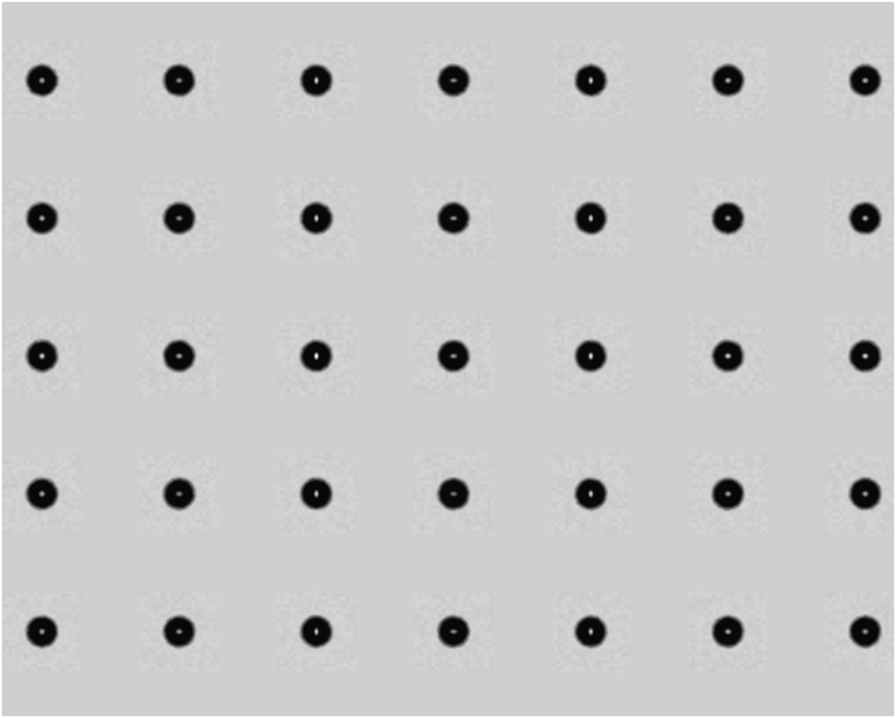
Write a WebGL 1 fragment shader that draws this pattern.

```glsl
precision highp float;
// Grid of soft black rings with pale centres on light grey, seven across and five down.

uniform vec2 u_resolution;

const float TAU = 6.2831853;

// All lengths are fractions of the canvas height.
const vec2 PITCH = vec2(0.1911, 0.1919);
const vec2 FIRST_CENTRE = vec2(0.0585, 0.1203);
const float RING_RADIUS = 0.0212;
const float RING_BLUR = 0.0047;
const float HOLE_RADIUS = 0.0052;
const float HALO_SIZE = 0.061;
const float GRAIN_SIZE = 0.0049;
const float BORDER_WIDTH = 0.00244;

const vec3 PAPER = vec3(0.812);
const vec3 INK = vec3(0.03);
const vec3 WHITE = vec3(1.0);

float hash(vec2 p) {
  return fract(sin(dot(p, vec2(127.1, 311.7))) * 43758.5453);
}

float noise(vec2 p) {
  vec2 i = floor(p);
  vec2 f = fract(p);
  f = f * f * (3.0 - 2.0 * f);
  float low = mix(hash(i), hash(i + vec2(1.0, 0.0)), f.x);
  float high = mix(hash(i + vec2(0.0, 1.0)), hash(i + 1.0), f.x);
  return mix(low, high, f.y);
}

// Coverage of a disc whose edge fades over blur on both sides of radius.
float softDisc(vec2 p, float radius, float blur) {
  return 1.0 - smoothstep(radius - blur, radius + blur, length(p));
}

// Faint speckle confined to a square around each ring.
float haloGrain(vec2 p, vec2 local, float size, float strength) {
  float reach = max(abs(local.x), abs(local.y));
  float mask = 1.0 - smoothstep(size * 0.85, size, reach);
  return (noise(p / GRAIN_SIZE) - 0.5) * mask * strength;
}

// Pale centre, stretched by column and varying in brightness by cell.
float holeLight(vec2 local, vec2 cell) {
  float wide = -sin(TAU * 0.59 * cell.x);
  vec2 stretch = vec2(1.0 + 0.25 * wide, 1.0 - 0.2 * wide);
  float middleRow = 1.0 - min(abs(cell.y - 2.0), 1.0);
  float light = 0.68 - 0.16 * wide + 0.12 * middleRow;
  light += 0.14 * (hash(cell + 3.0) - 0.5);
  return light * softDisc(local / stretch, HOLE_RADIUS * 0.6, HOLE_RADIUS * 0.6);
}

// Thin frame along the canvas edges.
float frame(vec2 p, vec2 extent, float width, float pixel) {
  vec2 inset = min(p, extent - p);
  float edge = min(inset.x, inset.y);
  return 1.0 - smoothstep(width - 0.5 * pixel, width + 0.5 * pixel, edge);
}

void main() {
  float pixel = 1.0 / u_resolution.y;
  vec2 extent = u_resolution * pixel;
  vec2 p = gl_FragCoord.xy * pixel;

  // Repeat
  vec2 grid = (p - FIRST_CENTRE) / PITCH;
  vec2 cell = floor(grid + 0.5);
  vec2 local = (grid - cell) * PITCH;

  // Ground, ring and centre
  vec3 colour = PAPER + haloGrain(p, local, HALO_SIZE, 0.05);
  float wobble = (noise(p / GRAIN_SIZE + 17.0) - 0.5) * 0.0012;
  colour = mix(colour, INK, softDisc(local, RING_RADIUS + wobble, RING_BLUR));
  colour = mix(colour, WHITE, holeLight(local, cell));

  // Border
  colour = mix(colour, WHITE, frame(p, extent, BORDER_WIDTH, pixel));
  gl_FragColor = vec4(colour, 1.0);
}
```
